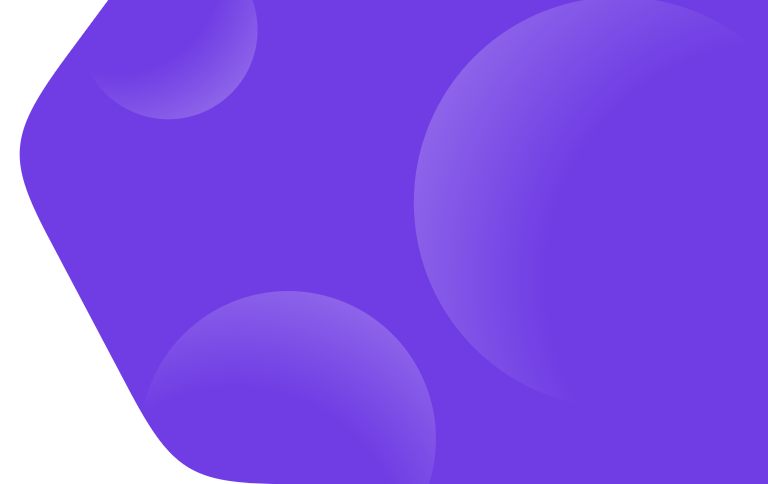
A Shadertoy shader for this background:

```glsl
const vec3 PURPLE = vec3(0.441, 0.241, 0.894);
const vec3 WHITE = vec3(1.0);
const float GLOW_OPACITY = 0.2;

vec2 cubicPoint(vec2 a, vec2 b, vec2 c, vec2 d, float t) {
    float s = 1.0 - t;
    return s * s * s * a + 3.0 * s * s * t * b + 3.0 * s * t * t * c + t * t * t * d;
}

vec2 cubicTangent(vec2 a, vec2 b, vec2 c, vec2 d, float t) {
    float s = 1.0 - t;
    return 3.0 * (s * s * (b - a) + 2.0 * s * t * (c - b) + t * t * (d - c));
}

// Approximate distance to the right of a curve that descends from a to d
float rightOfCurve(vec2 p, vec2 a, vec2 b, vec2 c, vec2 d) {
    float low = 0.0, high = 1.0;
    for (int i = 0; i < 20; i++) {
        float middle = 0.5 * (low + high);
        if (cubicPoint(a, b, c, d, middle).y > p.y) low = middle;
        else high = middle;
    }
    float t = 0.5 * (low + high);
    vec2 tangent = cubicTangent(a, b, c, d, t);
    return (p.x - cubicPoint(a, b, c, d, t).x) * -tangent.y / length(tangent);
}

float rightOfLine(vec2 p, vec2 a, vec2 b) {
    vec2 along = normalize(b - a);
    return dot(p - a, vec2(-along.y, along.x));
}

// Panel outline: straight sides joined by two soft corners
float panelDistance(vec2 p) {
    vec2 top = vec2(0.2236, 1.0);
    vec2 upperStart = vec2(0.1408, 0.8882);
    vec2 upperEnd = vec2(0.1035, 0.5031);
    vec2 lowerStart = vec2(0.2588, 0.2091);
    vec2 lowerEnd = vec2(0.6004, 0.0);

    if (p.y > upperStart.y) return rightOfLine(p, top, upperStart);
    if (p.y > upperEnd.y)
        return rightOfCurve(p, upperStart, vec2(0.0166, 0.7205), vec2(0.0124, 0.6749), upperEnd);
    if (p.y > lowerStart.y) return rightOfLine(p, upperEnd, lowerStart);
    return rightOfCurve(p, lowerStart, vec2(0.3561, 0.0228), vec2(0.3934, 0.0), lowerEnd);
}

float coverage(float inside, float pixel) {
    return clamp(inside / pixel + 0.5, 0.0, 1.0);
}

// Disc lit on the side facing the angle, fading from an offset centre
float crescentGlow(vec2 p, vec2 centre, float radius, float angle, float pixel) {
    vec2 facing = vec2(cos(angle), sin(angle));
    vec2 fadeCentre = centre - 0.886 * radius * facing;
    float fade = (length(p - fadeCentre) / radius - 1.171) / (1.886 - 1.171);
    return clamp(fade, 0.0, 1.0) * coverage(radius - length(p - centre), pixel);
}

void mainImage(out vec4 fragColor, in vec2 fragCoord) {
    vec2 p = fragCoord / iResolution.y;
    float pixel = 1.0 / iResolution.y;

    // Three translucent discs
    float glow = crescentGlow(p, vec2(1.2795, 0.5818), 0.4244, 2.70, pixel);
    glow += crescentGlow(p, vec2(0.3478, 0.9379), 0.1843, -0.855, pixel);
    glow += crescentGlow(p, vec2(0.5952, 0.0932), 0.3054, 1.152, pixel);
    vec3 panel = mix(PURPLE, WHITE, GLOW_OPACITY * glow);

    // Panel over white
    vec3 color = mix(WHITE, panel, coverage(panelDistance(p), pixel));
    fragColor = vec4(color, 1.0);
}
```
